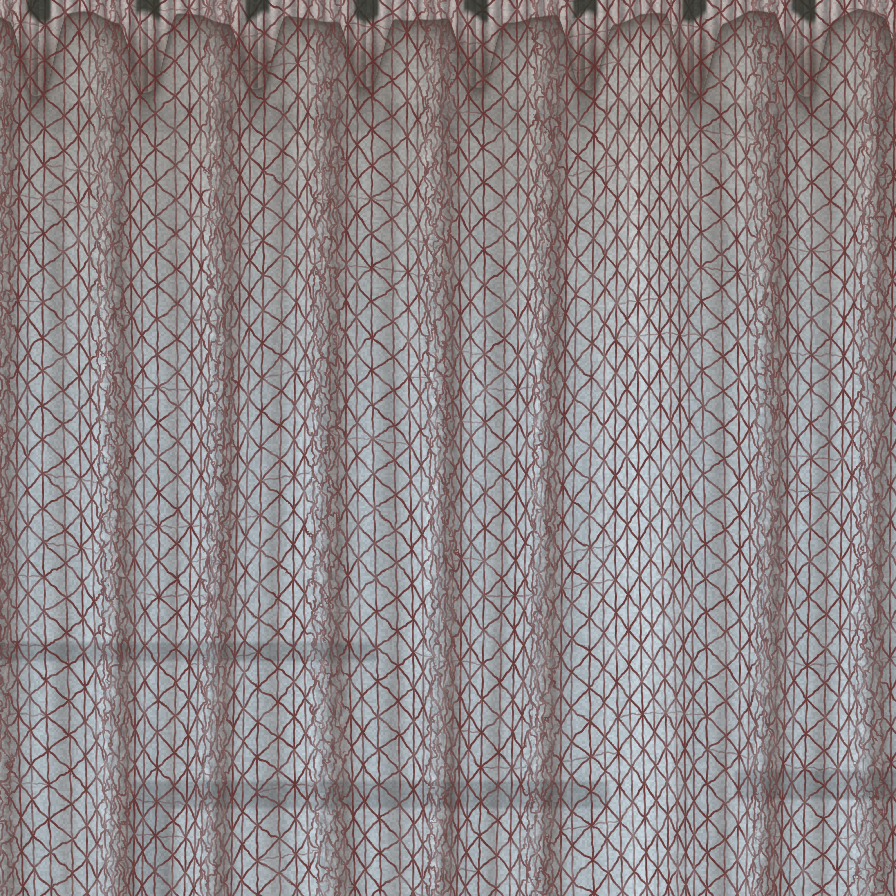
Reproduce this texture procedurally as a Shadertoy shader.

```glsl
// A sheer pleated curtain printed with a red lattice of uprights and diagonals.
// Cloth coordinates are squeezed at each pleat, so the lattice crowds and crumples
// there; a scalloped heading and faint window bars complete the drape.

const float TAU = 6.2831853;
const float PLEATS = 8.2;    // pleats across the canvas
const float COLUMNS = 10.0;  // lattice columns per pleat
const float ROWS = 26.0;     // lattice rows down the canvas

float hash(vec2 p) {
    p = fract(p * vec2(0.1031, 0.1137));
    p += dot(p, p.yx + 33.33);
    return fract((p.x + p.y) * p.x * 43.7);
}

// Layered sines, each octave rotated
float ripple(vec2 p) {
    float sum = 0.0, amp = 0.5;
    for (int i = 0; i < 3; i++) {
        sum += amp * sin(p.x + 1.7 * sin(p.y)) * cos(p.y * 0.9 - p.x * 0.3);
        p = mat2(1.5, 1.1, -1.1, 1.5) * p + 2.3;
        amp *= 0.6;
    }
    return sum;
}

// Line wherever v is a whole number, of even width however v is bent
float contour(float v, float halfWidth) {
    float steepness = length(vec2(dFdx(v), dFdy(v))) * iResolution.y;
    float dist = abs(fract(v + 0.5) - 0.5) / max(steepness, 1.0);
    float soft = max(0.6 / iResolution.y, 0.0006);
    return 1.0 - smoothstep(halfWidth - soft, halfWidth + soft, dist);
}

// Soft-edged rectangle mask
float box(vec2 p, vec2 low, vec2 high) {
    vec2 m = smoothstep(low - 0.003, low + 0.003, p)
           * (1.0 - smoothstep(high - 0.003, high + 0.003, p));
    return m.x * m.y;
}

// Coverage of the printed lattice
float lattice(vec2 cloth, float crumple, vec2 uv) {
    vec2 bend = vec2(ripple(uv * vec2(150.0, 120.0)), ripple(uv.yx * 135.0 + 7.0));
    vec2 p = cloth + bend * mix(vec2(0.06, 0.07), vec2(0.5, 0.3), crumple);
    float upright = contour(p.x, 0.0010);
    upright *= mod(floor(p.x + 0.5), 2.0) < 0.5 ? 1.0 : 0.75;
    float diagonal = max(contour(p.y + 0.5 * p.x, 0.0011),
                         contour(p.y - 0.5 * p.x, 0.0011));
    float crossbar = contour(p.y, 0.0008)
                   * step(0.8, hash(floor(vec2(p.x / 4.0, p.y + 0.5)) + 9.0));
    float worn = 0.88 + 0.4 * ripple(uv * 75.0 + 4.0);
    float lines = max(max(upright, diagonal), 0.5 * crossbar);
    return clamp(lines * worn, 0.0, 1.0) * mix(1.0, 0.72, crumple);
}

void mainImage(out vec4 fragColor, in vec2 fragCoord) {
    vec2 uv = fragCoord / iResolution.xy;
    float drop = 1.0 - uv.y;

    // Pleat phase: whole numbers are crests, drifting a little down the cloth
    float phase = uv.x * PLEATS - 0.855 + 0.07 * sin(uv.x * 19.0 + drop * 3.0) * drop;
    float offCrest = fract(phase + 0.5) - 0.5;
    float flatPanel = smoothstep(0.075, 0.03, abs(uv.x - 0.71));
    float squeeze = mix(0.075, 0.01, flatPanel);
    float turn = TAU * (phase - 0.15);
    float crumple = smoothstep(0.35, 0.95, cos(turn)) * (1.0 - flatPanel);
    vec2 cloth = vec2(COLUMNS * (phase + squeeze * sin(turn)),
                      uv.y * ROWS + 0.3 * sin(phase * 2.1));

    // Sheer cloth: warm grey above, cool daylight below
    vec3 color = mix(vec3(0.625, 0.62, 0.605), vec3(0.68, 0.725, 0.75),
                     smoothstep(0.06, 0.55, drop));
    float crest = exp(-offCrest * offCrest * 45.0);
    float hollow = exp(-pow(offCrest - 0.24, 2.0) * 90.0) * (1.0 - flatPanel);
    float leftFold = exp(-pow(offCrest + 0.3, 2.0) * 130.0) * (1.0 - flatPanel);
    color *= 0.97 + 0.07 * crest + 0.07 * flatPanel;
    color = mix(color, vec3(0.47, 0.435, 0.42), 0.72 * hollow + 0.36 * leftFold);
    color *= 1.0 + 0.06 * ripple(vec2(uv.x * 130.0, uv.y * 9.0));
    color *= 1.0 + 0.16 * crumple * ripple(uv * vec2(330.0, 140.0));

    // Window bars dimly seen through the cloth
    float bars = box(uv, vec2(-0.1, 0.262), vec2(0.42, 0.283));
    bars = max(bars, box(uv, vec2(0.15, 0.098), vec2(0.68, 0.128)));
    bars = max(bars, box(uv, vec2(0.82, 0.108), vec2(1.1, 0.140)));
    bars = max(bars, 0.7 * box(uv, vec2(0.145, -0.1), vec2(0.19, 0.11)));
    bars = max(bars, 0.35 * box(uv, vec2(-0.1, 0.852), vec2(1.1, 0.885)));
    color *= 1.0 - 0.17 * bars;

    // Scalloped heading: arches over the crests, blunt tails in the hollows
    float hem = 0.015 + 0.025 * abs(offCrest)
              + 0.075 * smoothstep(0.23, 0.46, abs(offCrest))
              + 0.006 * sin(uv.x * 57.0);
    float below = drop - hem;
    float heading = 1.0 - smoothstep(-0.0015, 0.0015, below);
    float shade = exp(-max(below, 0.0) * 50.0) * (1.0 - heading);
    color = mix(color, vec3(0.29, 0.25, 0.23), 0.85 * shade);
    vec3 tail = mix(vec3(0.66, 0.63, 0.62), vec3(0.46, 0.42, 0.40),
                    smoothstep(0.01, 0.08, drop));
    tail *= 0.95 + 0.15 * sin(offCrest * 48.0);
    color = mix(color, tail, heading);

    // Printed lattice over everything
    float ink = lattice(cloth, crumple, uv);
    color = mix(color, vec3(0.39, 0.19, 0.185), 0.92 * ink);

    // Dark gaps at the rail and fine weave grain
    float gap = smoothstep(0.37, 0.41, abs(offCrest))
              * smoothstep(0.024, 0.014, drop + 0.006 * sin(phase * 17.0));
    color = mix(color, vec3(0.19, 0.20, 0.17), 0.85 * gap);
    color *= 0.94 + 0.12 * hash(floor(uv * 400.0));
    fragColor = vec4(color, 1.0);
}
```
